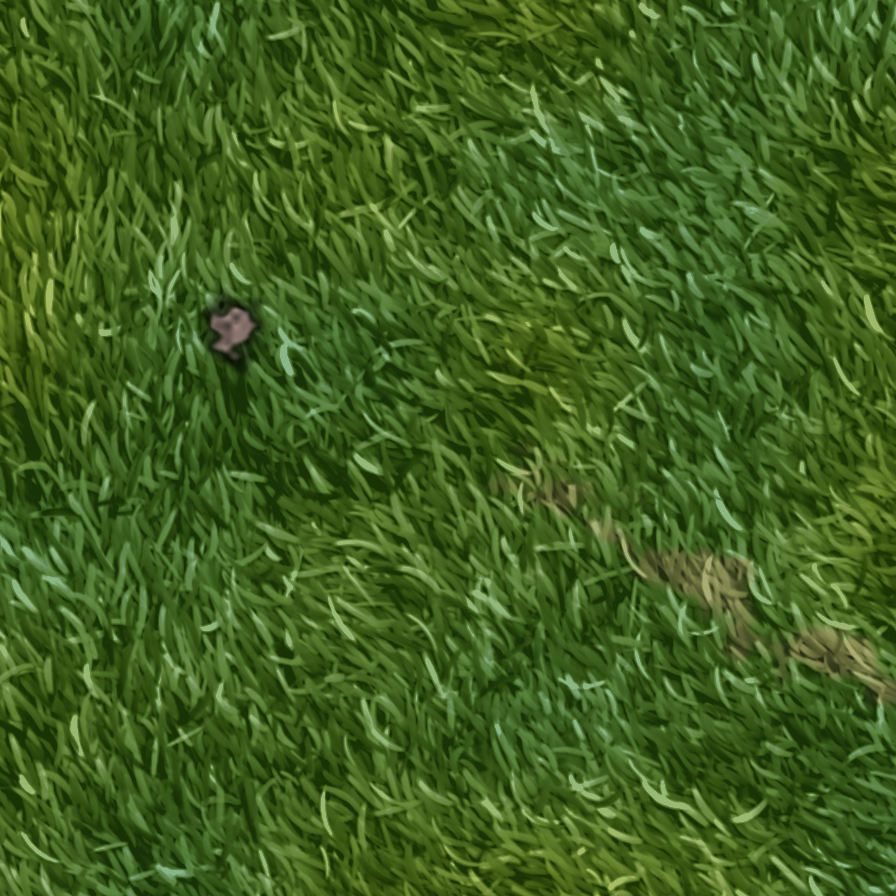
This texture is drawn by a WebGL 2 fragment shader. Its source:

```glsl
#version 300 es
precision highp float;

uniform vec2 u_resolution;
out vec4 fragColor;

// Blade layout, in canvas units
const int LAYERS = 15;
const float CELL = 0.042;
const float MIN_LENGTH = 0.014;
const float MAX_LENGTH = 0.037;
const float MIN_WIDTH = 0.0022;
const float MAX_WIDTH = 0.0048;
const float SOFTNESS = 0.0022;
const float BEND = 0.3;

// Direction of growth, in radians
const float LEAN_TOP = 2.05;
const float LEAN_BOTTOM = 2.4;
const float LEAN_SWIRL = 1.1;
const float LEAN_SPREAD = 1.1;
const float STRAY_SHARE = 0.14;

// Light
const float OPACITY = 0.85;
const float SHADOW = 0.13;
const float CONTRAST = 1.15;
const float PATCH_TONE = 0.32;

// Greens from shade to sunlit tips, and the tone at which each peaks
const vec3 GREENS[6] = vec3[6](
    vec3(0.10, 0.20, 0.02), vec3(0.20, 0.32, 0.06), vec3(0.28, 0.41, 0.13),
    vec3(0.39, 0.53, 0.21), vec3(0.43, 0.55, 0.29), vec3(0.60, 0.73, 0.45));
const float STOPS[6] = float[6](0.05, 0.27, 0.54, 0.77, 0.88, 1.0);
const vec3 STRAW = vec3(0.50, 0.45, 0.29);
const vec3 PEBBLE = vec3(0.56, 0.48, 0.45);

float hash(vec2 p) {
    return fract(sin(dot(p, vec2(127.1, 311.7))) * 43758.5453);
}

vec4 hash4(vec2 p) {
    vec4 k = vec4(dot(p, vec2(127.1, 311.7)), dot(p, vec2(269.5, 183.3)),
                  dot(p, vec2(419.2, 371.9)), dot(p, vec2(73.7, 157.3)));
    return fract(sin(k) * 43758.5453);
}

float noise(vec2 p) {
    vec2 i = floor(p), f = fract(p);
    f = f * f * (3.0 - 2.0 * f);
    return mix(mix(hash(i), hash(i + vec2(1, 0)), f.x),
               mix(hash(i + vec2(0, 1)), hash(i + vec2(1, 1)), f.x), f.y);
}

float segmentDistance(vec2 p, vec2 a, vec2 b) {
    vec2 ab = b - a;
    return length(p - a - ab * clamp(dot(p - a, ab) / dot(ab, ab), 0.0, 1.0));
}

vec3 grassColor(float tone) {
    vec3 color = GREENS[0];
    for (int i = 1; i < 6; i++) {
        color = mix(color, GREENS[i], clamp((tone - STOPS[i - 1]) / (STOPS[i] - STOPS[i - 1]), 0.0, 1.0));
    }
    return color;
}

// Paints one layer of scattered blades over the tone below it
float paintLayer(float tone, vec2 p, float lean, float layer, float soft) {
    float depth = layer / float(LAYERS - 1);
    vec2 grid = p / CELL + vec2(0.37, 0.61) * layer;
    vec2 home = floor(grid);
    for (int y = -1; y <= 1; y++) {
        for (int x = -1; x <= 1; x++) {
            vec2 id = home + vec2(x, y);
            vec4 place = hash4(id + layer * 17.3);
            vec4 look = hash4(id + layer * 9.1 + 53.7);
            vec2 q = (grid - id - place.xy) * CELL;

            float stray = step(1.0 - STRAY_SHARE, look.x) * (look.w - 0.5) * 3.0;
            float angle = lean + (place.z - 0.5) * LEAN_SPREAD + stray;
            vec2 along = vec2(cos(angle), sin(angle));
            float len = mix(MIN_LENGTH, MAX_LENGTH, place.w);
            float s = dot(q, along) / len;
            float side = dot(q, vec2(-along.y, along.x)) + (look.y - 0.5) * 2.0 * BEND * len * s * s;

            float width = mix(MIN_WIDTH, MAX_WIDTH, look.z) * (1.0 - 0.5 * s * s);
            float ends = 1.0 - smoothstep(0.65, 1.0, abs(s));
            float cover = ends * (1.0 - smoothstep(-soft, soft, abs(side) - width));
            float shade = ends * (1.0 - smoothstep(0.0, width * 2.0, abs(side - width)));

            float bladeTone = look.w * mix(0.65, 0.95, depth) + 0.04 + 0.14 * s;
            bladeTone += 0.28 * step(0.9, look.y) - 0.06 * side / width;
            tone -= SHADOW * shade * (1.0 - cover);
            tone = mix(tone, bladeTone, cover * OPACITY);
        }
    }
    return tone;
}

void main() {
    float scale = min(u_resolution.x, u_resolution.y);
    vec2 p = gl_FragCoord.xy / scale;
    float soft = max(SOFTNESS, 0.7 / scale);

    // Slow drift of lean, brightness and hue across the lawn
    float lean = mix(LEAN_BOTTOM, LEAN_TOP, smoothstep(0.1, 0.6, p.y));
    lean += (noise(p * 5.0 + 3.1) - 0.5) * LEAN_SWIRL;
    float patches = 0.6 * noise(p * 6.0 + 11.0) + 0.4 * noise(p * 17.0 + 29.0);
    float hue = noise(p * 5.0 + 41.0) - 0.5;

    float tone = 0.1 + 0.3 * noise(p * 60.0);
    for (int i = 0; i < LAYERS; i++) {
        tone = paintLayer(tone, p, lean, float(i), soft);
    }
    tone = 0.46 + (tone - 0.42) * CONTRAST + (patches - 0.5) * PATCH_TONE;
    vec3 color = grassColor(tone) * (1.0 + hue * vec3(0.25, 0.04, -0.45));

    // Dry, thin strip
    float ragged = noise(p * 22.0 + 7.0) * 0.09 + noise(p * 70.0) * 0.04;
    float strip = segmentDistance(p, vec2(0.57, 0.46), vec2(0.97, 0.25));
    float dry = 1.0 - smoothstep(0.0, 0.05, strip + ragged - 0.055);
    color = mix(color, STRAW * (0.35 + 1.1 * clamp(tone, 0.0, 1.0)), dry * 0.65);

    // Small pebble in a hollow
    vec2 toPebble = p - vec2(0.26, 0.63);
    float lump = length(toPebble * vec2(1.0, 0.85)) + (noise(p * 80.0) - 0.5) * 0.02;
    color *= mix(0.3, 1.0, smoothstep(0.015, 0.045, lump));
    color = mix(color, PEBBLE * (0.5 + 0.7 * noise(p * 110.0)), 1.0 - smoothstep(0.012, 0.022, lump));

    fragColor = vec4(clamp(color, 0.0, 1.0), 1.0);
}
```
